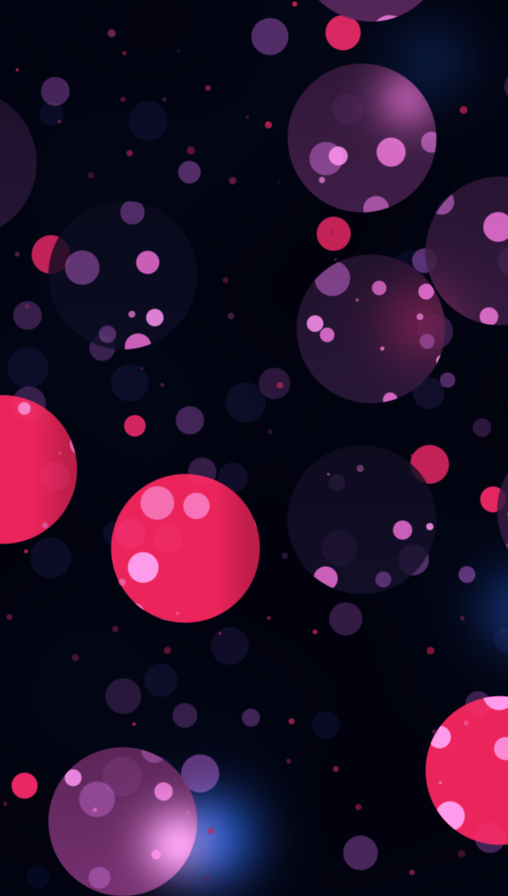
This background is drawn by a WebGL 2 fragment shader. Its source:

```glsl
#version 300 es
precision highp float;
// Neon bokeh: large translucent discs, small lights and soft glows on midnight navy.

uniform vec2 u_resolution;
out vec4 fragColor;

const vec3 MIDNIGHT = vec3(0.003, 0.004, 0.045);
const vec3 NAVY     = vec3(0.016, 0.035, 0.105);
const vec3 VIOLET   = vec3(0.50, 0.20, 0.46);
const vec3 MAUVE    = vec3(0.28, 0.14, 0.32);
const vec3 CRIMSON  = vec3(0.96, 0.15, 0.37);
const vec3 PINK     = vec3(0.78, 0.34, 0.68);
const vec3 BLUSH    = vec3(1.00, 0.58, 0.95);
const vec3 AZURE    = vec3(0.09, 0.24, 0.55);

const float DISC_RADIUS = 0.083;

vec3 hash3(vec2 cell) {
    vec3 q = fract(cell.xyx * vec3(0.1031, 0.1030, 0.0973));
    q += dot(q, q.yxz + 33.33);
    return fract((q.xxy + q.yzz) * q.zyx);
}

float gradientAt(vec2 corner, vec2 offset) {
    float angle = 6.2832 * hash3(corner).x;
    return dot(vec2(cos(angle), sin(angle)), offset);
}

float gradientNoise(vec2 p) {
    vec2 i = floor(p), f = fract(p);
    vec2 u = f * f * f * (f * (f * 6.0 - 15.0) + 10.0);
    vec2 e = vec2(0.0, 1.0);
    float low  = mix(gradientAt(i, f), gradientAt(i + e.yx, f - e.yx), u.x);
    float high = mix(gradientAt(i + e.xy, f - e.xy), gradientAt(i + e.yy, f - e.yy), u.x);
    return mix(low, high, u.y);
}

vec3 blendScreen(vec3 base, vec3 light) {
    return 1.0 - (1.0 - base) * (1.0 - clamp(light, 0.0, 1.0));
}

float disc(vec2 p, vec2 center, float radius) {
    float soft = max(0.0013, 0.8 / u_resolution.y);
    return 1.0 - smoothstep(-soft, soft, length(p - center) - radius);
}

float glow(vec2 p, vec2 center, float radius) {
    vec2 d = (p - center) / radius;
    return exp(-dot(d, d));
}

// One disc per jittered cell: x = coverage, yz = random values of that disc.
vec3 scatter(vec2 p, float cellSize, vec2 radii, float share, float seed) {
    vec2 cell = floor(p / cellSize);
    vec3 place = hash3(cell + seed);
    vec3 look = hash3(cell + seed + 57.0);
    float radius = mix(radii.x, radii.y, place.z);
    vec2 room = vec2(cellSize - 2.0 * radius - 0.003);
    vec2 center = (cell + 0.5) * cellSize + (place.xy - 0.5) * room;
    return vec3(disc(p, center, radius) * step(look.x, share), look.yz);
}

// A zigzag column of large discs; those near a falling diagonal burn crimson.
// tone = violet strength of the lowest disc and its change per row.
void discColumn(inout vec3 color, inout vec2 coverHeat, vec2 p, vec2 start,
                float pitch, float zigzag, vec2 tone, int count) {
    for (int row = 0; row < count; row++) {
        float r = float(row);
        vec2 center = start + vec2(zigzag * mod(r, 2.0), pitch * r);
        float cover = disc(p, center, DISC_RADIUS);
        float offDiagonal = abs(center.y - 0.476 + 0.58 * center.x);
        float heat = 1.0 - smoothstep(0.08, 0.14, offDiagonal);
        vec2 local = (p - center) / DISC_RADIUS;
        vec3 cool = mix(NAVY, VIOLET, tone.x + tone.y * r) * (1.0 - 0.12 * local.y);
        vec3 hot = CRIMSON * (1.0 - 0.2 * smoothstep(0.3, 1.0, local.x));
        color = mix(color, mix(cool, hot, heat), 0.96 * cover);
        coverHeat = max(coverHeat, cover * vec2(1.0, heat));
    }
}

void main() {
    vec2 p = gl_FragCoord.xy / u_resolution.y;

    // Hazy night and faint blue discs
    float haze = 0.35 + 0.6 * gradientNoise(p * 4.0 + 7.0);
    vec3 color = mix(MIDNIGHT, NAVY, clamp(haze, 0.0, 1.0));
    vec3 faint = scatter(p, 0.105, vec2(0.012, 0.023), 0.5, 11.0);
    color += faint.x * mix(NAVY, MAUVE, 0.3 * faint.y) * 0.6;

    // Blue halos
    color = blendScreen(color, AZURE * 1.3 * glow(p, vec2(0.235, 0.065), 0.055));
    color = blendScreen(color, AZURE * 0.6 * glow(p, vec2(0.58, 0.32), 0.05));
    color = blendScreen(color, AZURE * 0.3 * glow(p, vec2(0.48, 0.93), 0.05));

    // Large discs
    vec2 coverHeat = vec2(0.0);
    discColumn(color, coverHeat, p, vec2(0.003, 0.476), 0.342, -0.045, vec2(0.25, 0.0), 2);
    discColumn(color, coverHeat, p, vec2(0.137, 0.083), 0.305, 0.070, vec2(0.85, -0.40), 3);
    discColumn(color, coverHeat, p, vec2(0.404, 0.420), 0.213, 0.010, vec2(0.10, 0.17), 4);
    discColumn(color, coverHeat, p, vec2(0.558, 0.140), 0.290, 0.080, vec2(0.35, 0.0), 3);
    float cover = coverHeat.x, heat = coverHeat.y;

    // Warm glows, strongest inside the discs
    color = blendScreen(color, BLUSH * (0.45 + 0.5 * cover) * glow(p, vec2(0.200, 0.057), 0.042));
    color = blendScreen(color, PINK * 0.7 * cover * glow(p, vec2(0.455, 0.890), 0.038));
    color = blendScreen(color, CRIMSON * 0.3 * cover * glow(p, vec2(0.470, 0.640), 0.050));

    // Lights seen only through the large discs
    vec3 inner = scatter(p, 0.066, vec2(0.007, 0.020), 0.65, 23.0);
    vec3 innerTint = mix(MAUVE, PINK, smoothstep(0.1, 0.6, inner.y)) + 0.2 * heat;
    color = blendScreen(color, inner.x * cover * innerTint);
    vec3 spark = scatter(p, 0.110, vec2(0.004, 0.012), 0.4, 71.0);
    color = mix(color, BLUSH, 0.85 * spark.x * cover);

    // Lights in the open: mauve or crimson
    vec3 open = scatter(p, 0.085, vec2(0.008, 0.022), 0.42, 37.0);
    float isHot = step(0.66, open.y);
    vec3 openTint = mix(MAUVE * (0.5 + 0.9 * open.z), CRIMSON * (0.75 + 0.25 * open.z), isHot);
    color = mix(color, blendScreen(color, openTint), open.x * (1.0 - 0.8 * cover));

    // Tiny points
    vec3 dots = scatter(p, 0.056, vec2(0.0012, 0.0045), 0.36, 91.0);
    vec3 dotTint = mix(mix(MAUVE, CRIMSON, dots.y), BLUSH, 0.7 * cover);
    color = mix(color, dotTint, dots.x * (0.4 + 0.5 * dots.z));

    fragColor = vec4(color, 1.0);
}
```
